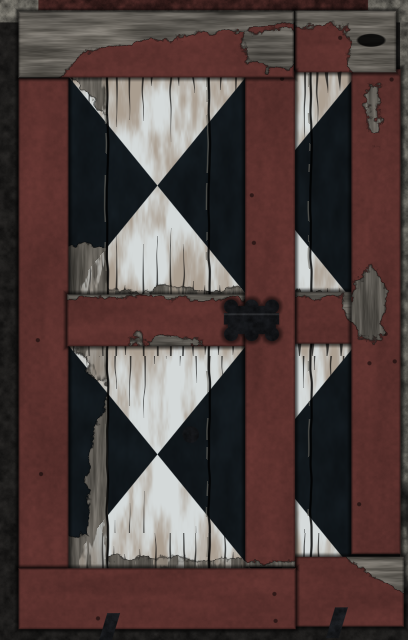
This texture is drawn by a Shadertoy shader. Its source:

```glsl
// Weathered red shutters framing boards painted with black and white triangles.
// Boxes lay out the planks; noisy wear fields peel paint to bare wood.
// Canvas height is 1; x runs right and y runs down from the top.

const float SOFT = .0012;
const float BOARD = .159;  // board width
const float SLOPE = 1.225; // steepness of the diagonals

float hash(vec2 p) {
  vec3 q = fract(p.xyx * .1031);
  q += dot(q, q.yzx + 33.33);
  return fract((q.x + q.y) * q.z);
}

float noise(vec2 p) {
  vec2 i = floor(p), f = fract(p);
  f *= f * (3. - 2. * f);
  return mix(mix(hash(i), hash(i + vec2(1, 0)), f.x),
             mix(hash(i + vec2(0, 1)), hash(i + 1.), f.x), f.y);
}

float fbm(vec2 p) {
  float sum = 0., amp = .53;
  for (int i = 0; i < 4; i++) { sum += amp * noise(p); p = p * 2.1 + 7.3; amp *= .5; }
  return sum;
}

float cover(float d) { return 1. - smoothstep(-SOFT, SOFT, d); }

float box(vec2 p, vec2 lo, vec2 hi) {
  vec2 d = max(lo - p, p - hi);
  return max(d.x, d.y);
}

// Positive inside an ellipse
float spot(vec2 p, vec2 centre, vec2 radius) {
  return (1. - length((p - centre) / radius)) * min(radius.x, radius.y);
}

// g.x runs across the grain, g.y along it
vec3 bareWood(vec2 g) {
  vec3 wood = mix(vec3(.2, .19, .17), vec3(.54, .52, .49), fbm(g * vec2(190, 14)));
  return wood * (.72 + .5 * fbm(g * vec2(35, 12)));
}

vec3 redPaint(vec2 g) {
  float tone = .78 + .28 * fbm(g * vec2(35, 7)) + .16 * fbm(g * 150.);
  vec2 cell = floor(g * 22.);
  vec2 nail = (cell + .25 + .5 * vec2(hash(cell), hash(cell + 9.))) / 22.;
  float dent = cover(length(g - nail) - .0032) * step(.87, hash(cell + 4.));
  return vec3(.35, .187, .174) * tone * (1. - .5 * dent);
}

// Bares wood where wear is positive, with a dark rim
vec3 peel(vec3 paint, vec3 wood, vec2 p, float wear) {
  float w = wear + .026 * (fbm(p * 60.) - .5);
  vec3 c = mix(paint, wood, smoothstep(-SOFT, SOFT, w));
  return c * (1. - .42 * exp(-w * w * 4e5));
}

void plank(inout vec3 col, vec2 p, vec2 lo, vec2 hi, float wear) {
  float d = box(p, lo, hi);
  vec2 size = hi - lo, g = size.y > size.x ? p : p.yx;
  vec3 c = peel(redPaint(g), bareWood(g), p, wear);
  c *= mix(.68, 1., smoothstep(0., .004, -d));
  col *= mix(.38, 1., smoothstep(0., .008, d));
  col = mix(col, c, cover(d));
}

// Splits growing inward from board ends; e is the distance to the end
float splits(vec2 p, float e) {
  float cell = floor(p.x / .021);
  float h = hash(vec2(cell, floor(p.y * 3.6)));
  float x = (cell + .25 + .5 * h) * .021 + .003 * (noise(vec2(cell, p.y * 35.)) - .5);
  float reach = .012 + .1 * h * h;
  return cover(abs(p.x - x) - .0014 * (1. - e / reach)) * step(e, reach);
}

vec3 paintedBoards(vec2 p, vec2 centre) {
  vec2 r = p - centre;
  float end = .168 - abs(r.y);
  float white = (abs(r.y) - SLOPE * abs(r.x)) / 1.58;
  // White paint with rusty stains, black paint with faint blisters
  float stain = smoothstep(.4, .85, fbm(p * vec2(48, 12)) + .22 * exp(-end * 32.));
  vec3 pale = mix(vec3(.83, .85, .85), vec3(.6, .53, .46), stain * .75);
  pale *= 1. - .72 * splits(p, end);
  vec3 black = vec3(.065, .087, .103) * (.72 + .6 * fbm(p * vec2(45, 24)));
  vec3 paint = mix(black, pale, cover(-white));
  // Worn lower ends and a mostly bare outer board
  float wear = r.y > 0. && white > 0. ? .006 - end : -1.;
  if (p.x < .168) {
    bool lower = p.y > .5;
    wear = max(white - .004, r.y - (lower ? .125 : .093));
    if (lower) wear = max(wear, p.x - mix(.168, .136, smoothstep(.6, .74, p.y)));
  }
  float remnant = smoothstep(.5, .62, fbm(p * vec2(70, 22))) * step(0., white);
  vec3 c = peel(paint, mix(bareWood(p), pale, .65 * remnant), p, wear);
  // Seams with a pale chipped lip
  float seam = mod(p.x - .009 + .5 * BOARD, BOARD) - .5 * BOARD;
  seam += .003 * (noise(vec2(p.y * 40., 3)) - .5);
  float lip = cover(abs(seam + .003) - SOFT) * step(.52, noise(p * vec2(30, 65)));
  c = mix(c, vec3(.4, .39, .36), .65 * lip);
  return c * (1. - .85 * cover(abs(seam) - .0017));
}

vec3 wall(vec2 p) {
  float grit = .4 + fbm(p * 95.);
  vec3 stone = vec3(.42, .41, .38) * grit;
  float bricks = cover(box(p, vec2(.06, -1), vec2(.575, .016)));
  vec3 top = mix(stone, vec3(.24, .13, .12) * grit, bricks);
  vec3 c = mix(vec3(.12, .115, .11) * grit, top, cover(p.y - .035));
  float side = step(.625, p.x) * smoothstep(.28, .46, fbm(p * vec2(20, 9)));
  return mix(c, stone * .9, side * cover(p.y - .96));
}

void ironwork(inout vec3 col, vec2 p) {
  // Scalloped latch with a sliding bolt
  float d = box(p, vec2(.356, .478), vec2(.431, .522));
  for (int i = 0; i < 6; i++) {
    vec2 knob = vec2(.361 + .032 * float(i % 3), i < 3 ? .479 : .522);
    d = min(d, length(p - knob) - .011);
  }
  float bolt = box(p, vec2(.35, .489), vec2(.436, .507));
  vec3 iron = vec3(.075, .08, .09) * (.4 + 1.1 * fbm(p * 110.));
  col *= mix(.5, 1., smoothstep(0., .009, d));
  col = mix(col, iron, cover(min(d, bolt)));
  col += .09 * cover(abs(p.y - .491) - .0015) * cover(bolt);
  // Round bolt head and two hooks at the foot
  col = mix(col, iron, cover(length(p - vec2(.298, .679)) - .013));
  for (int i = 0; i < 2; i++) {
    vec2 q = p - (i == 0 ? vec2(.171, .98) : vec2(.527, .971));
    q.x += .3 * q.y;
    col = mix(col, iron * 1.3, cover(box(q, vec2(-.01, -.022), vec2(.01, .026))));
  }
}

void mainImage(out vec4 fragColor, in vec2 fragCoord) {
  vec2 p = vec2(fragCoord.x, iResolution.y - fragCoord.y) / iResolution.y;
  vec3 col = wall(p);
  vec2 centre = p.x < .44 ? vec2(.246, .29) : vec2(.41, .297);
  if (p.y > .5) centre.y += .42;
  col = mix(col, paintedBoards(p, centre), cover(box(p, vec2(.105, .11), vec2(.56, .89))));
  // Rear shutter
  float worn = max(spot(p, vec2(.575, .475), vec2(.027, .055)), spot(p, vec2(.583, .165), vec2(.01, .045)));
  plank(col, p, vec2(.461, .456), vec2(.553, .537), max(.464 - p.y, p.x - .3 - .5 * p.y));
  plank(col, p, vec2(.549, .108), vec2(.626, .866), worn);
  plank(col, p, vec2(.461, .017), vec2(.619, .113), max(p.x - .542, .04 - p.y));
  plank(col, p, vec2(.461, .87), vec2(.631, .979), .6 * p.x - p.y + .551);
  col *= 1. - .85 * cover(-spot(p, vec2(.58, .063), vec2(.022, .01)));
  // Front shutter
  float peeled = .134 - .13 * p.x - .04 * smoothstep(.09, .14, p.x) - p.y;
  peeled = max(peeled, spot(p, vec2(.425, .075), vec2(.05, .032)));
  worn = max(.467 - p.y, spot(p, vec2(.254, .536), vec2(.045, .012)));
  plank(col, p, vec2(.029, .122), vec2(.107, .888), -1.);
  plank(col, p, vec2(.105, .46), vec2(.385, .541), worn);
  plank(col, p, vec2(.383, .112), vec2(.461, .886), p.y - .879);
  plank(col, p, vec2(.029, .018), vec2(.459, .121), peeled);
  plank(col, p, vec2(.029, .888), vec2(.462, .983), -1.);
  ironwork(col, p);
  fragColor = vec4(col, 1);
}
```
